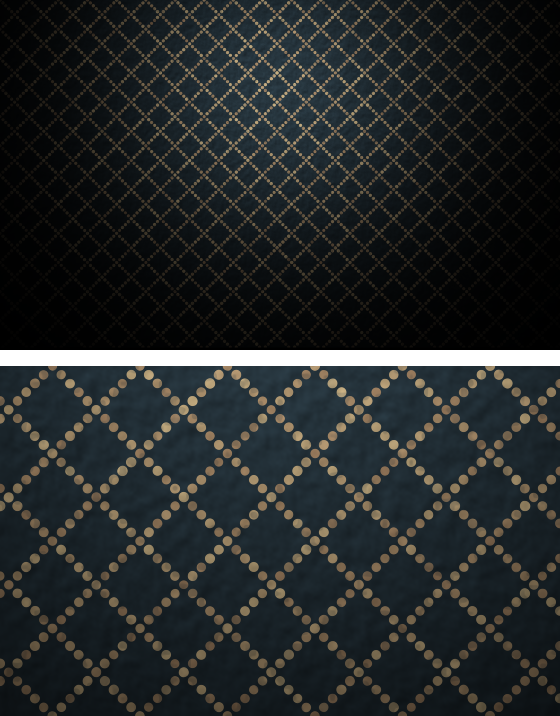
Top: the whole. Bottom: its middle third, enlarged.
Reproduce this pattern procedurally as a WebGL 1 fragment shader.

```glsl
precision highp float;
// A dark blue plaster wall with a diagonal lattice of small tan dots.
// Dots are snapped to rotated grid lines; value noise gives relief and wear,
// and an off-centre elliptical glow fades everything into black.

uniform vec2 u_resolution;

float hash(vec2 p) {
    vec3 q = fract(vec3(p.xyx) * 0.1031);
    q += dot(q, q.yzx + 33.33);
    return fract((q.x + q.y) * q.z);
}

float valueNoise(vec2 p) {
    vec2 cell = floor(p);
    vec2 f = fract(p);
    f = f * f * (3.0 - 2.0 * f);
    float low = mix(hash(cell), hash(cell + vec2(1.0, 0.0)), f.x);
    float high = mix(hash(cell + vec2(0.0, 1.0)), hash(cell + 1.0), f.x);
    return mix(low, high, f.y);
}

float plasterHeight(vec2 p) {
    float height = 0.0;
    float weight = 0.5;
    for (int i = 0; i < 3; i++) {
        height += weight * valueNoise(p);
        p = p * 2.03 + 17.0;
        weight *= 0.5;
    }
    return height;
}

// Nearest dot centre on the lines where lattice.x is a whole number.
vec2 nearestDot(vec2 lattice) {
    return vec2(floor(lattice.x + 0.5), floor(lattice.y * 5.0 + 0.5) / 5.0);
}

void main() {
    vec2 uv = gl_FragCoord.xy / u_resolution.y;
    float aspect = u_resolution.x / u_resolution.y;

    // Diamonds repeat twelve times down; both line families are axis aligned here.
    vec2 lattice = 12.0 * vec2(uv.x + uv.y, uv.x - uv.y);
    float pixel = 12.0 * sqrt(2.0) / u_resolution.y;

    vec2 dotA = nearestDot(lattice);
    vec2 dotB = nearestDot(lattice.yx).yx;
    float distA = length(lattice - dotA);
    float distB = length(lattice - dotB);
    vec2 centre = distA < distB ? dotA : dotB;
    float tone = hash(floor(centre * 5.0 + 0.5) + 200.0);

    // Plaster relief, lit from the upper left.
    vec2 grain = uv * 75.0;
    float height = plasterHeight(grain);
    float relief = height - plasterHeight(grain + vec2(-0.3, 0.4));

    // Slightly ragged printed dots.
    float radius = 0.078 + 0.02 * (height - 0.44) + 0.006 * (tone - 0.5);
    float ink = 1.0 - smoothstep(-0.6 * pixel, 0.6 * pixel, min(distA, distB) - radius);
    ink *= 0.97 - 0.18 * smoothstep(0.5, 0.75, valueNoise(uv * 160.0));

    // Glow above the middle.
    vec2 fromGlow = (uv - vec2(0.5 * aspect, 0.75)) / vec2(0.5 * aspect, 0.78);
    float glow = exp(-3.0 * dot(fromGlow, fromGlow));

    vec3 wall = vec3(0.155, 0.215, 0.25) * glow * (1.0 + 0.5 * relief);
    vec3 tan = mix(vec3(0.70, 0.56, 0.42), vec3(0.75, 0.66, 0.49), tone);
    tan *= pow(glow, 0.75) * (0.92 + 0.16 * tone + 0.3 * relief);

    vec3 color = mix(wall, tan, ink);
    color *= smoothstep(0.004, 0.010, uv.y); // dark rim along the floor
    gl_FragColor = vec4(color, 1.0);
}
```
